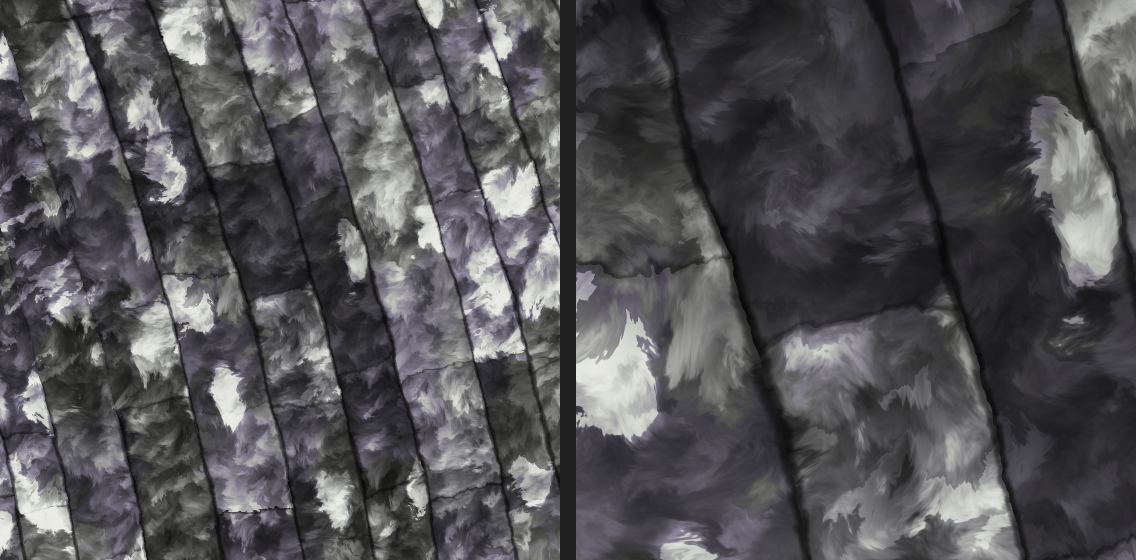
Left, the full canvas; right, a detail of the centre.
Reproduce this texture procedurally as a Shadertoy shader.

```glsl
// Grey cleaved mineral: bent, slanted columns split by dark seams and tilted joints
// into blocks. Soft cellular facets, layered sines and glints are summed as
// log-brightness, then tinted from violet grey to pale neutral.

const float COLUMN_WIDTH = 0.125;
const float BLOCK_LENGTH = 0.25;
const vec2  BEND = vec2(0.18, 0.10);      // column slant and its growth with height
const float BASE_TONE = 0.365;
const float BLOCK_CONTRAST = 0.95;
const float MOTTLE_CONTRAST = 0.50;
const float FACET_CONTRAST = 0.75;
const float GRAIN_CONTRAST = 0.55;
const float GLINT_GAIN = 0.75;
const float WHITE_LEVEL = 0.92;
const vec3  VIOLET_TINT = vec3(1.00, 0.96, 1.10);
const vec3  PALE_TINT = vec3(1.00, 1.01, 0.98);
const mat2  OCTAVE_TURN = mat2(0.737, 0.676, -0.676, 0.737);
const mat2  STREAK_TURN = mat2(0.87, -0.50, 0.50, 0.87);

float hash(vec2 p) {
    vec3 q = fract(p.xyx * 0.1031);
    q += dot(q, q.yzx + 33.33);
    return fract((q.x + q.y) * q.z);
}

// Layered, warped sines, roughly -1..1
float waves(vec2 p) {
    float sum = 0.0, amp = 0.6;
    for (int i = 0; i < 6; i++) {
        p = OCTAVE_TURN * p * 1.9;
        p += 0.6 * sin(p.yx * 0.8 + vec2(1.3, 2.9) * float(i));
        sum += amp * sin(p.x) * sin(p.y);
        amp *= 0.66;
    }
    return sum;
}

// Cellular noise: one random tone per cell, blended across borders
float facets(vec2 p, float sharpness) {
    vec2 cell = floor(p);
    float sum = 0.0, total = 1e-6;
    for (int y = -1; y <= 1; y++)
    for (int x = -1; x <= 1; x++) {
        vec2 c = cell + vec2(x, y);
        vec2 d = c + vec2(hash(c + 11.7), hash(c + 57.3)) - p;
        float w = exp(-sharpness * dot(d, d));
        sum += w * hash(c);
        total += w;
    }
    return sum / total;
}

// Uneven 1D division: x = index, y and z = distance to the lower and upper border
vec3 divide(float s, float seed) {
    float i = floor(s);
    if (s < i + 0.5 * hash(vec2(i, seed))) i -= 1.0;
    float lower = i + 0.5 * hash(vec2(i, seed));
    float upper = i + 1.0 + 0.5 * hash(vec2(i + 1.0, seed));
    return vec3(i, s - lower, upper - s);
}

vec3 stone(vec2 p) {
    vec2 wobble = vec2(waves(p * 9.0), waves(p * 9.0 + 40.0));

    // Columns and the blocks within them
    float across = p.x + BEND.x * p.y + BEND.y * p.y * p.y + 0.005 * wobble.x;
    vec3 column = divide(across / COLUMN_WIDTH, 3.0);
    float id = column.x;
    float tilt = mix(0.10, 0.55, hash(vec2(id, 5.0)));
    float along = p.y - tilt * p.x + 0.014 * wobble.y;
    vec3 block = divide(along / BLOCK_LENGTH + 9.0 * hash(vec2(id, 8.0)), id + 20.0);
    float blockTone = hash(vec2(id * 7.0, block.x * 3.0 + 1.0));
    float roughness = hash(vec2(id * 5.0 + 2.0, block.x + 31.0));

    // Shattered zone at the left
    float rubble = smoothstep(0.34, 0.27, across + 0.04 * wobble.y)
                 * smoothstep(0.18, 0.38, p.y + 0.1 * wobble.x);

    // Surface detail, broken off at each column
    vec2 local = vec2(across, along) + id * 3.7;
    float mottle = waves(p * 26.0 + id * 5.0);
    float patches = facets(local * vec2(13.0, 9.0) + 0.22 * mottle, 45.0);
    float grain = facets(p * 48.0 + 0.7 * mottle, 9.0);
    float streak = facets(STREAK_TURN * p * vec2(26.0, 62.0) + 0.8 * mottle, 9.0);

    float light = BLOCK_CONTRAST * (blockTone - 0.5) * (1.0 - rubble) - 0.38 * rubble;
    light += MOTTLE_CONTRAST * mottle * mix(0.6, 1.2, max(roughness, rubble));
    light += FACET_CONTRAST * (patches - 0.5);
    light += GRAIN_CONTRAST * (grain - 0.5);
    light += GLINT_GAIN * smoothstep(0.62, 0.85, streak) * max(rubble, 0.7 * roughness);
    light += 0.55 * smoothstep(0.84, 0.90, patches);

    // Dark seams, finer joints, and soft shade beside them
    float seam = min(column.y, column.z) * COLUMN_WIDTH;
    float joint = min(block.y, block.z) * BLOCK_LENGTH;
    float solid = 1.0 - 0.85 * rubble;
    float seamWidth = 0.004 + 0.004 * smoothstep(-0.3, 0.6, wobble.y);
    light -= 0.85 * solid * (1.0 - smoothstep(0.2 * seamWidth, seamWidth, seam));
    light -= 0.30 * solid * exp(-column.y * COLUMN_WIDTH / 0.014);
    light -= 0.65 * solid * roughness * (1.0 - smoothstep(0.001, 0.005, joint));
    light += 0.30 * solid * blockTone * exp(-block.y * BLOCK_LENGTH / 0.025);

    // Exposure with a soft white limit, then tint
    float tone = BASE_TONE * exp(light);
    tone /= pow(1.0 + pow(tone / WHITE_LEVEL, 5.0), 0.2);
    float violet = smoothstep(0.35, 0.75, facets(local * 6.0 + 0.3 * mottle, 8.0));
    violet *= 1.0 - smoothstep(0.5, 0.75, tone);
    return tone * mix(PALE_TINT, VIOLET_TINT, violet);
}

void mainImage(out vec4 fragColor, in vec2 fragCoord) {
    // Four samples per pixel smooth every edge
    vec3 color = vec3(0.0);
    for (int i = 0; i < 4; i++) {
        vec2 offset = vec2(i % 2, i / 2) * 0.5 - 0.25;
        color += stone((fragCoord + offset) / iResolution.y);
    }
    fragColor = vec4(color * 0.25, 1.0);
}
```
